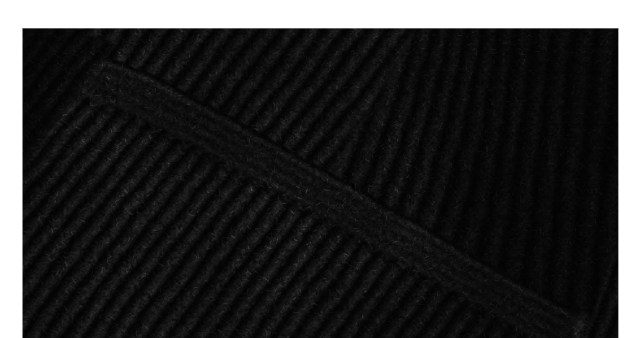
Reproduce this texture procedurally as a WebGL 2 fragment shader.

```glsl
#version 300 es
precision highp float;
uniform vec2 u_resolution;
out vec4 outColor;

const float ASPECT = 1.896;

float hash(vec2 p) {
  return fract(sin(dot(p, vec2(127.1, 311.7))) * 43758.5453);
}

float noise(vec2 p) {
  vec2 i = floor(p), f = fract(p);
  f = f * f * (3.0 - 2.0 * f);
  return mix(mix(hash(i), hash(i + vec2(1, 0)), f.x),
             mix(hash(i + vec2(0, 1)), hash(i + vec2(1, 1)), f.x), f.y);
}

float fbm(vec2 p) {
  float sum = 0.0, amp = 0.5;
  for (int i = 0; i < 4; i++) {
    sum += amp * noise(p);
    p = p * 2.03 + 7.1;
    amp *= 0.5;
  }
  return sum;
}

float segment(vec2 p, vec2 a, vec2 b) {
  vec2 pa = p - a, ba = b - a;
  return length(pa - ba * clamp(dot(pa, ba) / dot(ba, ba), 0.0, 1.0));
}

float glow(float d, float width) {
  return exp(-d * d / (width * width));
}

// Rounded cord: slow rise on one flank, quick fall into the groove
float cord(float u, float spacing) {
  float f = fract(u / spacing);
  return smoothstep(0.0, 0.6, f) * (1.0 - smoothstep(0.62, 1.0, f));
}

// Short loose fibres, one random stroke per cell in each layer
float fibres(vec2 p, float cell) {
  float sum = 0.0;
  for (int i = 0; i < 4; i++) {
    vec2 q = p / cell + float(i) * vec2(3.37, 5.71);
    vec2 id = floor(q);
    float angle = 6.2832 * hash(id + 2.3);
    vec2 dir = vec2(cos(angle), sin(angle)) * (0.1 + 0.16 * hash(id + 8.1));
    vec2 mid = 0.3 + 0.4 * vec2(hash(id), hash(id + 4.7));
    float d = segment(fract(q), mid - dir, mid + dir);
    sum += (1.0 - smoothstep(0.02, 0.11, d)) * pow(hash(id + 6.9), 3.0);
  }
  return sum;
}

// Height of the upper welt seam at x
float seamHeight(float x) {
  float t = clamp((x - 0.309) / 1.395, 0.0, 1.0);
  return 0.827 - 0.54 * (x - 0.309) + 0.03 * sin(3.1416 * sqrt(t));
}

float cloth(vec2 p) {
  vec2 w = p + 0.016 * (vec2(fbm(p * 13.0), fbm(p * 13.0 + 9.0)) - 0.47);
  float below = seamHeight(w.x) - w.y;
  float side = w.x - 0.309 - 0.754 * (w.y - 0.827);

  // Cords above the seam: slanted on the left, upright on the right
  float slanted = cord(w.x - 0.95 * w.y + 0.12 * w.y * w.y, 0.064);
  float lean = mix(0.42, 0.1, smoothstep(1.05, 1.7, w.x));
  float upright = cord(w.x - lean * (w.y - 0.4), 0.066);
  float join = w.x - 1.0 - 0.6 * (w.y - 0.53);
  float upper = mix(slanted * 0.075, upright * mix(0.06, 0.035, smoothstep(1.1, 1.5, w.x)),
                    smoothstep(-0.015, 0.015, join));
  upper += 0.012 * glow(join, 0.03);

  // Cords below the welt
  float lower = 0.082 * cord(w.x - 0.72 * w.y - 0.12 * w.y * w.y, 0.062);
  lower *= mix(1.0, 0.6, smoothstep(0.8, 1.5, w.x));

  // Welt with faint lengthwise cords and a ragged lower edge
  float welt = 0.03 + 0.03 * cord(below, 0.036) * (0.4 + fbm(p * 9.0));
  float raggedEdge = 0.142 + 0.014 * cord(w.x - 0.8 * w.y, 0.062);
  float inner = mix(welt, lower, smoothstep(-0.008, 0.008, below - raggedEdge));
  inner *= 1.0 - 0.6 * glow(below - raggedEdge - 0.012, 0.009);

  // Pocket outline, with the darker cloth to its left
  float outside = 0.035 * cord(w.x - 0.8 * w.y, 0.055);
  float tone = mix(upper, inner, smoothstep(-0.006, 0.006, below));
  tone = mix(outside, tone, smoothstep(-0.01, 0.01, max(side, -0.05 - below)));
  float onSeam = smoothstep(0.29, 0.33, p.x) * (1.0 - smoothstep(1.68, 1.72, p.x));
  tone *= 1.0 - 0.85 * onSeam * glow(below - 0.004, 0.008);
  tone += 0.018 * onSeam * glow(below - 0.022, 0.009);
  tone += 0.02 * glow(side - 0.012, 0.012) * step(0.0, below);

  // Lower right corner: turned cloth and a lit tab
  float corner = smoothstep(-0.01, 0.01, w.x - 1.73 - 0.36 * w.y) * (1.0 - smoothstep(0.22, 0.32, p.y));
  tone = mix(tone, 0.075 * cord(w.x - 0.36 * w.y, 0.05), corner);
  tone += 0.09 * glow(segment(w, vec2(1.705, 0.0), vec2(1.728, 0.06)), 0.014);

  // Broad light, then nap and fibres
  float light = mix(0.5, 1.0, smoothstep(0.05, 0.4, p.x + 0.3 * (1.0 - p.y)));
  light *= mix(1.0, 0.75, smoothstep(1.1, 1.75, p.x)) * (0.6 + 0.8 * fbm(p * 5.0));
  float nap = 0.5 * noise(p * 260.0) + 0.5 * noise(p * 130.0 + 3.0);
  tone = 0.014 + tone * light * (0.35 + 1.2 * nap);
  tone += 0.03 * light * (nap - 0.4);
  return max(tone + fibres(p, 0.026) * light * (0.03 + 0.6 * tone), 0.008);
}

void main() {
  vec2 p = gl_FragCoord.xy / u_resolution * vec2(ASPECT, 1.0);
  float px = 1.0 / u_resolution.y;

  // White margin on the left, right and top
  float edge = max(max(0.0667 - p.x, p.x - 1.832), p.y - 0.916);
  float margin = smoothstep(-0.5 * px, 0.5 * px, edge);
  outColor = vec4(vec3(mix(cloth(p), 1.0, margin)), 1.0);
}
```
